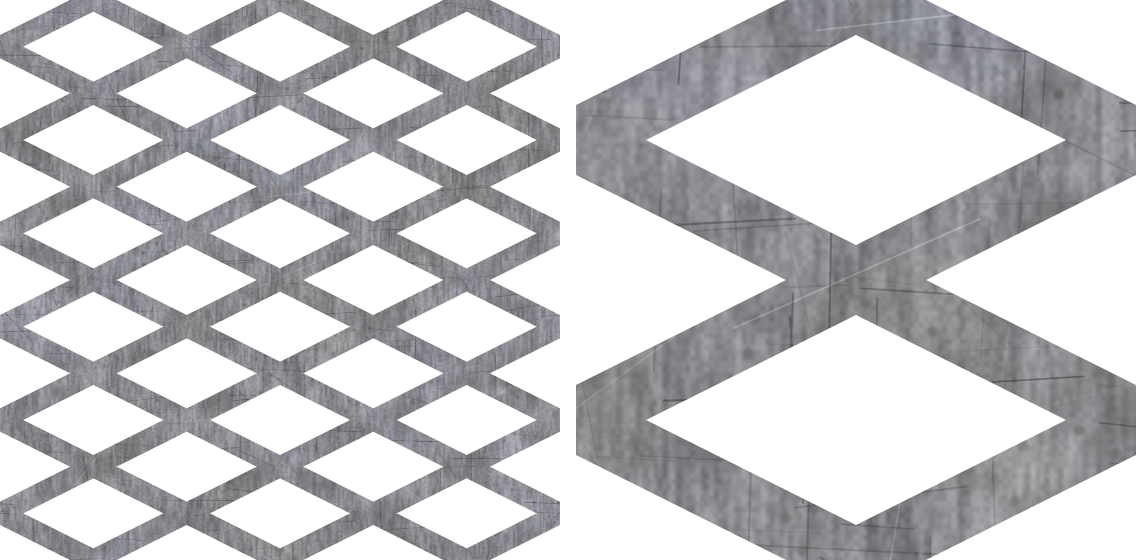
Left: the whole. Right: its middle third, enlarged.
A Shadertoy shader for this pattern:

```glsl
// Worn brushed-steel diamond mesh, three by six openings, over white; tiles on all sides.

const float TAU = 6.2831853;
const vec2 REPEATS = vec2(3.0, 6.0);
const float HOLE_HALF = 0.375;   // opening half size, in lattice units
const vec3 WHITE = vec3(1.0);
const vec3 STEEL_WARM = vec3(0.545, 0.545, 0.550);
const vec3 STEEL_BLUE = vec3(0.550, 0.555, 0.595);
const vec3 GRIME = vec3(0.36, 0.37, 0.35);

vec3 hash3(vec2 cell, float seed) {
    vec3 p = fract((cell.xyx + seed * 17.3) * vec3(0.1031, 0.1030, 0.0973));
    p += dot(p, p.yxz + 33.33);
    return fract((p.xxy + p.yzz) * p.zyx);
}

// Smooth value noise that wraps after a whole number of cells, centred on zero
float grain(vec2 uv, vec2 cells, float seed) {
    vec2 p = uv * cells, id = floor(p), f = p - id;
    f = f * f * (3.0 - 2.0 * f);
    float a = hash3(mod(id, cells), seed).x;
    float b = hash3(mod(id + vec2(1, 0), cells), seed).x;
    float c = hash3(mod(id + vec2(0, 1), cells), seed).x;
    float d = hash3(mod(id + vec2(1, 1), cells), seed).x;
    return mix(mix(a, b, f.x), mix(c, d, f.x), f.y) - 0.5;
}

// Wrapping cellular noise: distance to the nearest scattered point
float cellular(vec2 uv, vec2 cells, float seed) {
    vec2 p = uv * cells, id = floor(p);
    float nearest = 2.0;
    for (int y = -1; y <= 1; y++)
    for (int x = -1; x <= 1; x++) {
        vec2 cell = id + vec2(x, y);
        vec2 point = cell + hash3(mod(cell, cells), seed).xy;
        nearest = min(nearest, length(p - point));
    }
    return nearest;
}

// Broad drifting tone; whole frequencies keep it periodic
float clouds(vec2 uv) {
    vec2 w = uv * TAU;
    return 0.4 * sin(w.x + 2.0 * sin(w.y) + 0.6)
         + 0.35 * sin(2.0 * w.y - w.x + 1.5 * sin(2.0 * w.x) + 2.1)
         + 0.25 * sin(5.0 * w.x + 4.0 * w.y + 2.0 * sin(3.0 * w.y));
}

// One random thin segment per cell, scattered around a given angle
float scratches(vec2 uv, float cells, float angle, float spread, float width, float seed) {
    vec2 id = floor(uv * cells);
    float aa = 0.7 / iResolution.y, mark = 0.0;
    for (int y = -1; y <= 1; y++)
    for (int x = -1; x <= 1; x++) {
        vec2 cell = id + vec2(x, y), key = mod(cell, vec2(cells));
        vec3 place = hash3(key, seed), look = hash3(key, seed + 5.0);
        float turn = angle + spread * (place.z - 0.5);
        vec2 dir = vec2(cos(turn), sin(turn));
        vec2 rel = uv - (cell + place.xy) / cells;
        float reach = mix(0.2, 0.85, look.x) / cells;
        float along = clamp(dot(rel, dir), -reach, reach);
        float dist = length(rel - dir * along);
        float line = 1.0 - smoothstep(width - aa, width + aa, dist);
        mark = max(mark, line * look.y * look.y);
    }
    return mark;
}

vec3 wornSteel(vec2 uv) {
    float tone = clouds(uv);
    vec3 steel = mix(STEEL_WARM, STEEL_BLUE, 0.5 + 0.5 * tone);

    // Vertical brushing, from coarse to fine
    float brushed = 0.09 * grain(uv, vec2(80, 14), 1.0)
                  + 0.14 * grain(uv, vec2(256, 50), 2.0)
                  + 0.09 * grain(uv, vec2(360, 300), 3.0)
                  + 0.07 * grain(uv, vec2(24, 28), 4.0);
    steel += brushed + 0.015 * tone;

    // Grime patches and small pits
    float patches = 1.0 - smoothstep(0.05, 0.55, cellular(uv, vec2(9), 6.0));
    patches *= 0.5 + grain(uv, vec2(70, 60), 7.0);
    float pits = 1.0 - smoothstep(0.05, 0.16, cellular(uv, vec2(34), 8.0));
    pits *= smoothstep(0.0, 0.3, grain(uv, vec2(11), 9.0));
    steel = mix(steel, GRIME, 0.5 * patches + 0.45 * pits);

    // Dark straight cuts, oblique scuffs and a few bright nicks
    float cuts = scratches(uv, 13.0, 0.0, 0.12, 0.0006, 11.0)
               + scratches(uv, 19.0, 0.0, 0.25, 0.0005, 12.0)
               + scratches(uv, 15.0, TAU / 4.0, 0.15, 0.0006, 13.0);
    float scuffs = scratches(uv, 11.0, -0.6, 1.6, 0.0006, 14.0);
    float nicks = scratches(uv, 10.0, 1.0, 1.8, 0.0005, 15.0);
    steel *= 1.0 - 0.32 * min(cuts, 1.0) - 0.28 * scuffs;
    return steel + 0.13 * nicks;
}

// Signed distance to the openings, positive on the bars
float meshBars(vec2 uv) {
    vec2 p = uv * REPEATS;
    vec2 lattice = vec2(p.x + p.y, p.x - p.y);
    vec2 offset = abs(fract(lattice + 0.5) - 0.5);
    return max(offset.x, offset.y) - HOLE_HALF;
}

void mainImage(out vec4 fragColor, in vec2 fragCoord) {
    vec2 uv = fragCoord / iResolution.xy;
    float aa = 0.6 * length(REPEATS / iResolution.xy);
    float bars = smoothstep(-aa, aa, meshBars(uv));
    fragColor = vec4(mix(WHITE, wornSteel(uv), bars), 1.0);
}
```
